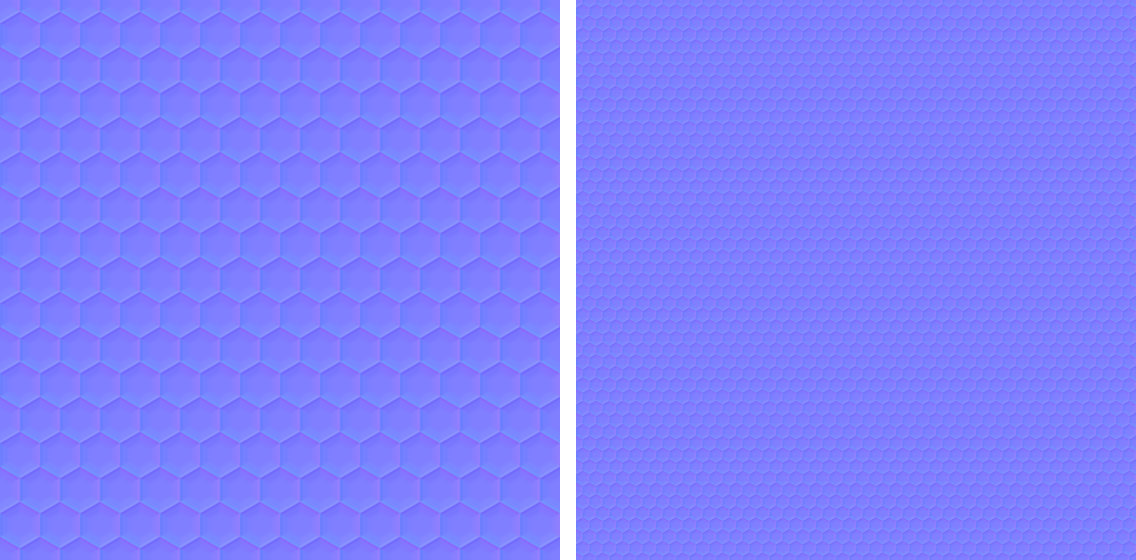
Left: one tile. Right: repeated 3 by 3.
Reproduce this texture map procedurally as a Shadertoy shader.

```glsl
// Tangent-space normal map of raised hexagonal tiles, 14 across and 16 rows down.
// Each tile has a steep rim, then a shallow bevel easing into a flat centre.
// Slopes are averaged over a small footprint, then packed as a unit normal.

const vec2 REPEATS = vec2(14.0, 16.0);
const float ROW_STEP = 0.8660254;     // row spacing for unit-wide hexagons
const float SOFTNESS = 1.6 / 512.0;   // footprint as a fraction of the canvas
const int TAPS = 4;

// Offset from the centre of the nearest hexagon; even rows sit on whole columns.
vec2 hexOffset(vec2 p) {
    vec2 cell = vec2(1.0, 2.0 * ROW_STEP);
    vec2 even = mod(p + 0.5 * cell, cell) - 0.5 * cell;
    vec2 odd = mod(p, cell) - 0.5 * cell;
    return dot(even, even) < dot(odd, odd) ? even : odd;
}

// Outward axis of the side facing the offset (xy), and distance along it (z).
vec3 facingSide(vec2 offset) {
    vec2 side = vec2(sign(offset.x), 0.0);
    vec2 diagonal = vec2(0.5, ROW_STEP) * sign(offset);
    float sideReach = dot(offset, side);
    float diagonalReach = dot(offset, diagonal);
    return sideReach > diagonalReach ? vec3(side, sideReach)
                                     : vec3(diagonal, diagonalReach);
}

// Steepness by depth: 0 at the tile border, 1 at its centre.
float bevelSlope(float depth) {
    float rim = 0.145 * (1.0 - smoothstep(0.05, 0.15, depth));
    float bevel = 0.078 * (1.0 - smoothstep(0.24, 0.60, depth));
    float innerRing = 0.014 * exp(-pow((depth - 0.38) / 0.05, 2.0));
    return rim + bevel + innerRing;
}

// Surface slope at a canvas position, with green pointing down.
vec2 tileSlope(vec2 uv) {
    vec2 p = uv * REPEATS * vec2(1.0, ROW_STEP);
    vec3 facing = facingSide(hexOffset(p));
    float depth = 1.0 - 2.0 * facing.z;
    return facing.xy * vec2(1.0, -1.0) * bevelSlope(depth);
}

// Mean slope over a square footprint.
vec2 softSlope(vec2 uv, vec2 footprint) {
    vec2 total = vec2(0.0);
    for (int j = 0; j < TAPS; j++) {
        for (int i = 0; i < TAPS; i++) {
            vec2 tap = (vec2(i, j) + 0.5) / float(TAPS) - 0.5;
            total += tileSlope(uv + tap * footprint);
        }
    }
    return total / float(TAPS * TAPS);
}

void mainImage(out vec4 fragColor, in vec2 fragCoord) {
    vec2 uv = fragCoord / iResolution.xy;
    vec2 footprint = max(vec2(SOFTNESS), 1.0 / iResolution.xy);
    vec3 normal = normalize(vec3(softSlope(uv, footprint), 1.0));

    // Pack to colour, with the neutral level just under one half.
    vec3 color = vec3(0.497, 0.499, 0.5) + 0.5 * normal;
    fragColor = vec4(color, 1.0);
}
```
